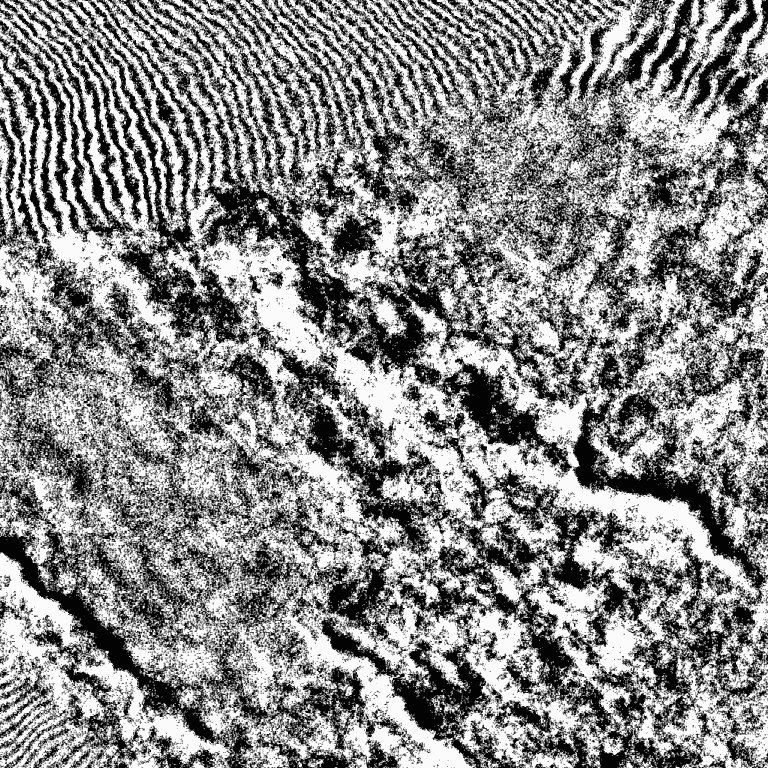
This texture is drawn by a three.js fragment shader. Its source:

```glsl
// Black and white stippled dunes over fractured rock, as in a high-contrast aerial scan.
// Ripples, streaks, relief noise and scarps are summed into one tone, which is then
// thresholded against a fine random grain and box filtered to smooth the edges.

varying vec2 vUv;

float hash(vec2 p) {
  vec3 q = fract(p.xyx * 0.1031);
  q += dot(q, q.yzx + 33.33);
  return fract((q.x + q.y) * q.z);
}

float cornerSlope(vec2 cell, vec2 offset) {
  float angle = 6.2832 * hash(cell);
  return dot(vec2(cos(angle), sin(angle)), offset);
}

float gradientNoise(vec2 p) {
  vec2 i = floor(p), f = fract(p), e = vec2(1.0, 0.0);
  vec2 u = f * f * f * (f * (f * 6.0 - 15.0) + 10.0);
  float low = mix(cornerSlope(i, f), cornerSlope(i + e, f - e), u.x);
  float high = mix(cornerSlope(i + e.yx, f - e.yx), cornerSlope(i + 1.0, f - 1.0), u.x);
  return mix(low, high, u.y);
}

// Elongated rock lumps running along the given angle
float rockRelief(vec2 p, float angle) {
  vec2 along = vec2(cos(angle), sin(angle));
  vec2 q = vec2(dot(p, vec2(-along.y, along.x)), dot(p, along));
  return 0.85 * gradientNoise(q * vec2(27.0, 12.0) + 7.0)
       + 1.0 * gradientNoise(q * vec2(52.0, 27.0) + 40.0);
}

// A step in the rock from a to b: shadow on its left side, light on its right
float scarp(vec2 p, vec2 a, vec2 b, float width) {
  vec2 dir = normalize(b - a);
  float t = dot(p - a, dir);
  float side = dot(p - a, vec2(-dir.y, dir.x)) / width;
  float ends = smoothstep(-0.015, 0.01, t) * (1.0 - smoothstep(-0.01, 0.015, t - length(b - a)));
  return -side * exp(0.5 - 0.5 * side * side) * ends;
}

float softSpot(vec2 p, vec2 center, float radius) {
  vec2 d = (p - center) / radius;
  return exp(-dot(d, d));
}

float rockTone(vec2 p) {
  vec2 bent = p + 0.02 * vec2(gradientNoise(p * 13.0), gradientNoise(p * 13.0 + 31.0));
  bent += 0.008 * vec2(gradientNoise(p * 45.0), gradientNoise(p * 45.0 + 17.0));
  float turned = smoothstep(0.0, 0.25, p.x + 0.45 * p.y - 0.86);
  float relief = mix(rockRelief(bent, -0.88), rockRelief(bent, 1.15), turned);
  relief += 0.8 * gradientNoise(bent * 75.0) + 0.6 * gradientNoise(p * 150.0);

  // Calm ground shows mostly even grain
  float calm = softSpot(p, vec2(0.22, 0.34), 0.2) + softSpot(p, vec2(0.66, 0.8), 0.15);
  calm += 0.8 * softSpot(p, vec2(0.04, 0.5), 0.15) + 0.7 * softSpot(p, vec2(0.3, 0.14), 0.13);
  calm += 0.4 * turned;
  float tone = relief * mix(1.6, 0.6, min(calm, 1.0));

  // Long diagonal ridges
  tone += 0.55 * scarp(bent, vec2(0.27, 0.74), vec2(0.48, 0.53), 0.02);
  tone += 0.55 * scarp(bent, vec2(0.47, 0.54), vec2(0.75, 0.37), 0.02);
  tone += 0.45 * scarp(bent, vec2(0.1, 0.71), vec2(0.24, 0.58), 0.02);
  tone += 0.4 * scarp(bent, vec2(0.37, 0.45), vec2(0.48, 0.35), 0.016);

  // Sharp dark cracks, worn through in places
  float wear = clamp(1.0 + 1.4 * gradientNoise(p * 16.0 + 5.0), 0.3, 1.3);
  float cracks = scarp(bent, vec2(-0.03, 0.3), vec2(0.27, 0.03), 0.01);
  cracks += scarp(bent, vec2(0.42, 0.18), vec2(0.61, 0.0), 0.01);
  cracks += scarp(bent, vec2(0.74, 0.37), vec2(0.89, 0.345), 0.01);
  cracks += scarp(bent, vec2(0.88, 0.35), vec2(0.97, 0.25), 0.01);
  cracks += scarp(bent, vec2(0.755, 0.46), vec2(0.755, 0.37), 0.01);
  tone += 1.2 * wear * cracks;

  // Faint ripples in the lower left corner
  float corner = 1.0 - smoothstep(0.1, 0.2, p.x + p.y);
  float fine = sin(6.2832 * 78.0 * (dot(p, vec2(-0.6, 0.8)) + 0.02 * gradientNoise(p * 14.0)));
  return mix(tone, 0.45 * fine + 0.5 * gradientNoise(p * 90.0) + 0.1, corner);
}

// Fine wind ripples that bend from upright to diagonal
float duneTone(vec2 p) {
  float h = p.y - 0.78;
  float warp = 0.02 * gradientNoise(p * 8.0) + 0.008 * gradientNoise(p * 30.0);
  warp += 0.006 * gradientNoise(p * 75.0);
  float ripple = sin(6.2832 * 60.0 * (0.9 * p.x + 2.3 * h * abs(h) + warp));
  float strength = mix(0.5, 1.1, softSpot(p, vec2(0.12, 0.78), 0.13));
  return ripple * strength + 0.8 * gradientNoise(p * 130.0);
}

// Steep broken streaks in the upper right
float streakTone(vec2 p) {
  float warp = 0.025 * gradientNoise(p * 9.0) + 0.016 * gradientNoise(p * 32.0);
  float streak = sin(6.2832 * 41.0 * (dot(p, vec2(0.9, -0.42)) + warp));
  float breaks = 0.65 + 0.8 * gradientNoise(p * 18.0);
  return breaks * streak + rockRelief(p, 1.13) + 0.8 * gradientNoise(p * 120.0);
}

void main() {
  vec2 p = vUv;
  float wobble = 0.03 * gradientNoise(p * 12.0) + 0.02 * gradientNoise(p * 40.0);
  float duneEdge = 0.69 + 0.08 * p.x + 0.34 * p.x * p.x + wobble;
  float tone = mix(rockTone(p), streakTone(p),
    smoothstep(0.84, 0.89, p.y + wobble) * smoothstep(0.6, 0.7, p.x));
  tone = mix(tone, duneTone(p), smoothstep(-0.015, 0.02, p.y - duneEdge));

  // Threshold against the grain, averaged over a small box
  float light = 0.0;
  for (int k = 0; k < 9; k++) {
    vec2 offset = vec2(mod(float(k), 3.0), floor(float(k) / 3.0)) - 1.0;
    vec2 cell = floor(p * 768.0 + 0.5 * offset);
    float grain = hash(cell + 11.0) + hash(cell + 1200.0) - 1.0;
    light += step(grain, tone + 0.07) / 9.0;
  }
  gl_FragColor = vec4(vec3(mix(0.01, 0.985, light)), 1.0);
}
```
